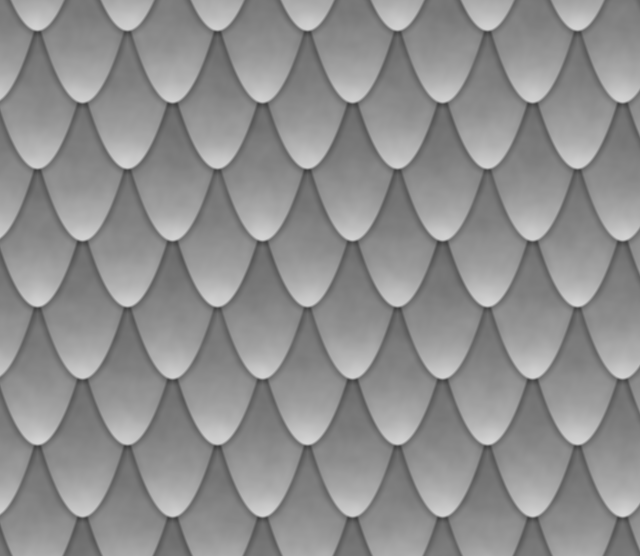
A WebGL 2 fragment shader for this pattern:

```glsl
#version 300 es
precision highp float;
// Overlapping grey scales in staggered rows, each row lying over the one below.
// Every scale is a near-parabola, bright at its tip and darker towards its root;
// rows are layered back to front with a soft contact shadow and faint mottling.

#define SCALES_ACROSS 7.11
#define ROW_STEP 0.767             // row spacing, in scale widths
#define ODD_ROW_DROP 0.034         // odd rows hang slightly lower
#define FIRST_TIP vec2(0.417, 0.343)
#define HALF_WIDTH 0.52            // half width at unit height above the tip
#define CURVE 1.92                 // exponent of the outline
#define EDGE_SOFTNESS 0.020
#define SHADOW_REACH 0.085
#define SHADOW_DEPTH 0.10
#define ROOT_GREY 0.365
#define TIP_GAIN 0.44
#define MOTTLE 0.011

uniform vec2 u_resolution;
out vec4 fragColor;

float hash(vec2 cell) {
    return fract(sin(dot(cell, vec2(12.99, 78.23))) * 4375.5);
}

// Approximate signed distance to the outline, positive inside; tip at the origin.
float scaleDistance(vec2 q) {
    float t = abs(q.x) / HALF_WIDTH;
    float slope = CURVE / HALF_WIDTH * pow(t + 1e-4, CURVE - 1.0);
    return (q.y - pow(t + 1e-4, CURVE)) / sqrt(1.0 + slope * slope);
}

// Layered sines, bent by one another and shifted per scale.
float mottle(vec2 q, float seed) {
    float sum = 0.0, gain = 1.0;
    for (int i = 0; i < 4; i++) {
        q = mat2(0.8, 0.6, -0.6, 0.8) * q * 1.6 + seed * 7.0;
        sum += gain * sin(q.x * 5.0 + 1.5 * sin(q.y * 3.0)) * sin(q.y * 4.0 + sin(q.x * 2.0));
        gain *= 0.75;
    }
    return sum;
}

float scaleGrey(vec2 q, float d, float seed) {
    float grey = ROOT_GREY + TIP_GAIN * exp(-1.25 * max(q.y, 0.0));
    grey -= 0.025 * (1.0 - smoothstep(0.0, 0.10, d)) * smoothstep(0.1, 0.6, q.y);
    grey += 0.03 * exp(-40.0 * dot(q - vec2(0.0, 0.09), q - vec2(0.0, 0.09)));
    return grey + MOTTLE * mottle(q, seed) + 0.022 * (seed - 0.5);
}

void main() {
    // Scale-width units, y pointing down from the top edge.
    vec2 p = vec2(gl_FragCoord.x, u_resolution.y - gl_FragCoord.y) / u_resolution.x;
    p = p * SCALES_ACROSS - FIRST_TIP;
    float soft = max(EDGE_SOFTNESS, 0.75 * SCALES_ACROSS / u_resolution.x);
    float nearestRow = ceil(p.y / ROW_STEP);
    float grey = ROOT_GREY;

    // Lowest row first, so that higher rows cover it.
    for (int layer = 2; layer >= -1; layer--) {
        float row = nearestRow + float(layer);
        float odd = mod(row, 2.0);
        float x = p.x - 0.5 * odd;
        float column = floor(x + 0.5);
        vec2 q = vec2(x - column, row * ROW_STEP + odd * ODD_ROW_DROP - p.y);
        float d = scaleDistance(q);
        float seed = hash(vec2(column, row) + 3.0);

        grey -= SHADOW_DEPTH * smoothstep(-SHADOW_REACH, 0.0, d);
        grey = mix(grey, scaleGrey(q, d, seed), smoothstep(-soft, soft, d));
    }
    fragColor = vec4(vec3(clamp(grey, 0.0, 1.0)), 1.0);
}
```
